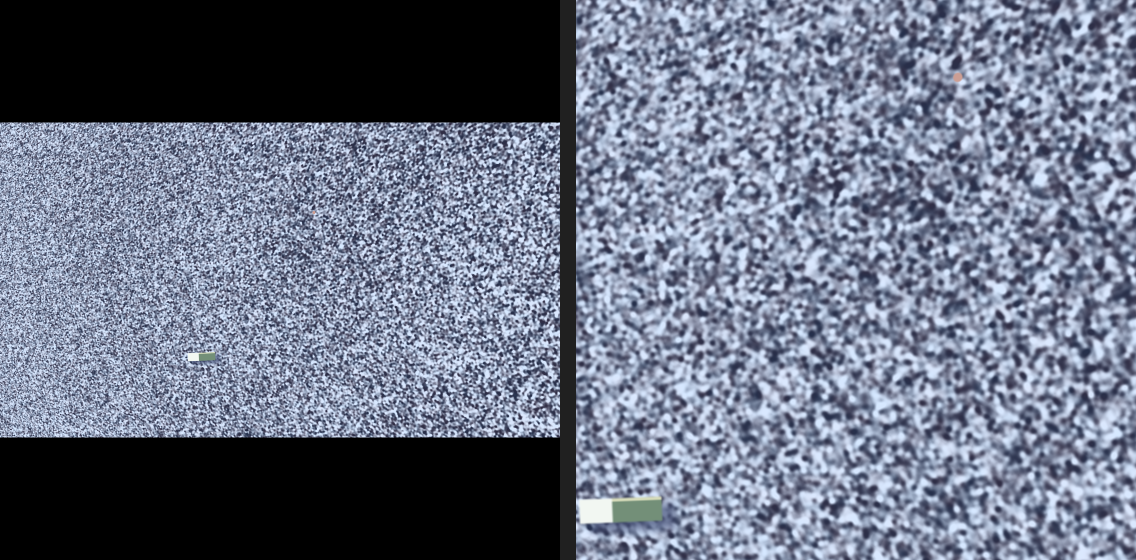
Left, the full canvas; right, a detail of the centre.
This texture is drawn by a three.js fragment shader. Its source:

```glsl
// Speckled blue-grey floor in a wide band between black bars, with a small two-tone block.
varying vec2 vUv;

const float EDGE = 0.001;
const float BAND_HALF_HEIGHT = 0.28125;
const float FINE_GRAIN = 1.0 / 460.0;
const float COARSE_GRAIN = 1.0 / 225.0;
const vec3 DARK_GRAIN = vec3(0.165, 0.18, 0.28);
const vec3 LIGHT_GRAIN = vec3(0.85, 0.91, 1.0);
const vec3 WARM_SPECK = vec3(0.80, 0.62, 0.58);
const vec3 BLOCK_WHITE = vec3(0.95, 0.97, 0.95);
const vec3 BLOCK_GREEN = vec3(0.45, 0.56, 0.47);
const vec3 BLOCK_CREAM = vec3(0.84, 0.86, 0.73);
const vec3 SHADOW = vec3(0.18, 0.22, 0.38);

float hash(vec2 p) {
  vec3 q = fract(p.xyx * vec3(0.1031, 0.1030, 0.0973));
  q += dot(q, q.yzx + 33.33);
  return fract((q.x + q.y) * q.z);
}

float valueNoise(vec2 p) {
  vec2 cell = floor(p);
  vec2 f = fract(p);
  f = f * f * (3.0 - 2.0 * f);
  float low = mix(hash(cell), hash(cell + vec2(1.0, 0.0)), f.x);
  float high = mix(hash(cell + vec2(0.0, 1.0)), hash(cell + 1.0), f.x);
  return mix(low, high, f.y);
}

vec2 rotate(vec2 p, float angle) {
  float c = cos(angle);
  float s = sin(angle);
  return vec2(c * p.x - s * p.y, s * p.x + c * p.y);
}

float boxDistance(vec2 p, vec2 halfSize) {
  vec2 d = abs(p) - halfSize;
  return length(max(d, 0.0)) + min(max(d.x, d.y), 0.0);
}

float fill(float distance) {
  return 1.0 - smoothstep(-EDGE, EDGE, distance);
}

// Logarithmic stretch: grains grow evenly from left to right
vec2 grainSpace(vec2 uv) {
  float growth = COARSE_GRAIN - FINE_GRAIN;
  float size = FINE_GRAIN + growth * uv.x;
  return vec2(log(size / FINE_GRAIN) / growth, (uv.y - 0.5) / size) + 500.0;
}

vec3 speckledFloor(vec2 uv) {
  vec2 p = grainSpace(uv);

  // Two turned layers hide the lattice
  float grain = 0.5 * (valueNoise(rotate(p, 0.5) + 900.0)
                     + valueNoise(rotate(p, 1.2) * 1.05 + 1700.0));

  // Broad lighting: pale left, lighter lower edge, faint clouds
  float clouds = valueNoise(uv * 5.0 + 7.0) + 0.5 * valueNoise(uv * 13.0 + 31.0) - 0.75;
  float brightness = 0.02 + 0.07 * (1.0 - smoothstep(0.0, 0.45, uv.x))
                   + 0.08 * (0.5 - uv.y) + 0.05 * clouds;
  float softness = mix(0.46, 0.31, uv.x);
  float tone = smoothstep(0.5 - softness, 0.5 + softness, grain + brightness);
  vec3 color = mix(DARK_GRAIN, LIGHT_GRAIN, tone);

  // Slight warm and cool tints, then rare warm specks
  float tint = valueNoise(p * 0.6 + 311.0) - 0.5;
  color += vec3(0.05, -0.01, -0.03) * tint * (1.0 - 0.5 * tone);
  vec2 speckCell = floor(p * 0.5);
  float speckRadius = length(fract(p * 0.5) - 0.5);
  float speck = step(0.9996, hash(speckCell + 73.0))
              * (1.0 - smoothstep(0.3, 0.5, speckRadius));
  return mix(color, WARM_SPECK, speck);
}

vec3 addBlock(vec3 color, vec2 uv, vec2 center) {
  vec2 p = rotate(uv - center, -0.04);
  vec2 halfSize = vec2(0.0245, 0.0072);

  // Soft shadow toward the lower right
  float shadowDistance = boxDistance(p - vec2(0.007, -0.005), halfSize - 0.002);
  color = mix(color, SHADOW, 0.6 * (1.0 - smoothstep(-0.002, 0.007, shadowDistance)));

  // White end, green side and pale upper rim
  float whitePart = fill(p.x + 0.005);
  float rim = smoothstep(0.0045, 0.0060, p.y);
  vec3 side = mix(BLOCK_GREEN, BLOCK_CREAM, rim);
  vec3 surface = mix(side, BLOCK_WHITE, whitePart);
  return mix(color, surface, fill(boxDistance(p, halfSize - 0.001) - 0.001));
}

void main() {
  vec3 color = addBlock(speckledFloor(vUv), vUv, vec2(0.36, 0.363));
  float band = fill(abs(vUv.y - 0.5) - BAND_HALF_HEIGHT);
  gl_FragColor = vec4(clamp(color, 0.0, 1.0) * band, 1.0);
}
```
